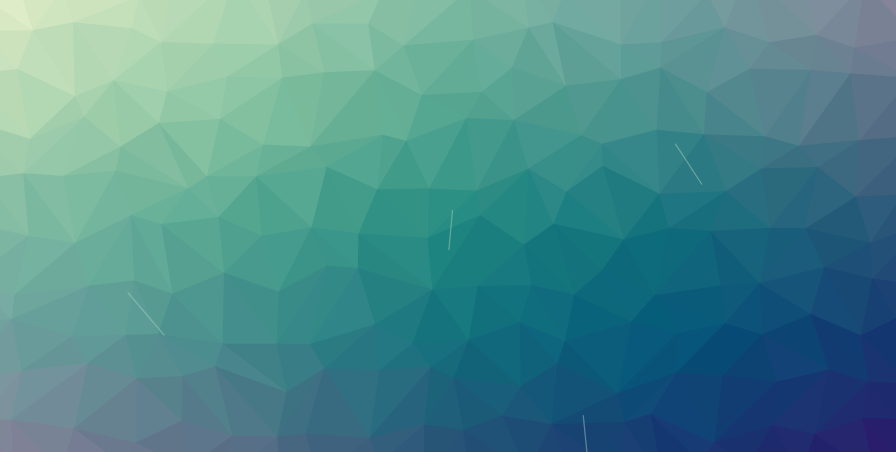
Write a Shadertoy shader that draws this background.

```glsl
const float CELL = 0.109;        // mesh spacing, in canvas heights
const float JITTER = 0.64;       // vertex scatter, in cells
const float TONE_SPREAD = 0.02;  // brightness variation between facets
const float SEAM_WIDTH = 0.0012; // in canvas heights
const float SEAM_OPACITY = 0.42;
const vec3 SEAM_COLOR = vec3(0.72, 0.85, 0.76);

// Ramp from pale green to navy, used along both axes
const vec3 RAMP[5] = vec3[5](
    vec3(0.87, 0.925, 0.775),
    vec3(0.535, 0.765, 0.63),
    vec3(0.13, 0.54, 0.505),
    vec3(0.01, 0.34, 0.475),
    vec3(0.165, 0.11, 0.425));

// Pale hairline gaps: start and end as fractions of the canvas
const vec4 SEAMS[4] = vec4[4](
    vec4(0.505, 0.534, 0.501, 0.448),
    vec4(0.754, 0.681, 0.783, 0.593),
    vec4(0.143, 0.352, 0.183, 0.259),
    vec4(0.651, 0.080, 0.655, 0.000));

vec2 hash22(vec2 p) {
    vec3 q = fract(vec3(p.xyx) * vec3(0.1031, 0.1030, 0.0973));
    q += dot(q, q.yzx + 33.33);
    return fract((q.xx + q.yz) * q.zy);
}

vec3 ramp(float t) {
    float s = clamp(t, 0.0, 1.0) * 4.0;
    int i = min(int(s), 3);
    return mix(RAMP[i], RAMP[i + 1], s - float(i));
}

vec2 meshVertex(vec2 id) {
    return id + 0.5 + JITTER * (hash22(id + 41.0) - 0.5);
}

float cross2(vec2 a, vec2 b) { return a.x * b.y - a.y * b.x; }

float signedArea(vec2 a, vec2 b, vec2 c) { return cross2(b - a, c - a); }

// Positive to the right of the directed edge a-b
float edgeDistance(vec2 p, vec2 a, vec2 b) {
    return cross2(p - a, normalize(b - a));
}

float segmentDistance(vec2 p, vec2 a, vec2 b) {
    vec2 ab = b - a;
    return length(p - a - ab * clamp(dot(p - a, ab) / dot(ab, ab), 0.0, 1.0));
}

// Facet colour weighted by its smooth coverage of the pixel
vec4 facet(vec2 p, vec2 a, vec2 b, vec2 c, float pixel, float aspect) {
    float d = max(edgeDistance(p, a, b),
                  max(edgeDistance(p, b, c), edgeDistance(p, c, a)));
    float coverage = clamp(0.5 - d / pixel, 0.0, 1.0);
    vec2 center = (a + b + c) / 3.0;
    vec2 uv = center * CELL / vec2(aspect, 1.0);
    vec3 color = 0.5 * (ramp(uv.x) + ramp(1.0 - uv.y));
    color += TONE_SPREAD * (hash22(floor(center * 64.0) + 97.0).x - 0.5);
    return vec4(color, 1.0) * coverage;
}

void mainImage(out vec4 fragColor, in vec2 fragCoord) {
    float aspect = iResolution.x / iResolution.y;
    vec2 p = fragCoord / iResolution.y;
    float pixel = 1.0 / iResolution.y;
    vec2 meshPoint = p / CELL;
    vec2 home = floor(meshPoint - 0.5);

    // Split each nearby quad along its better balanced diagonal
    vec4 sum = vec4(0.0);
    for (int j = -1; j <= 1; j++) {
        for (int i = -1; i <= 1; i++) {
            vec2 id = home + vec2(i, j);
            vec2 a = meshVertex(id);
            vec2 b = meshVertex(id + vec2(1.0, 0.0));
            vec2 c = meshVertex(id + vec2(1.0, 1.0));
            vec2 d = meshVertex(id + vec2(0.0, 1.0));
            float splitAC = min(signedArea(a, b, c), signedArea(a, c, d));
            float splitBD = min(signedArea(a, b, d), signedArea(b, c, d));
            bool useAC = splitAC > splitBD;
            sum += facet(meshPoint, a, b, useAC ? c : d, pixel / CELL, aspect);
            sum += facet(meshPoint, useAC ? a : b, c, d, pixel / CELL, aspect);
        }
    }
    vec3 color = sum.rgb / max(sum.a, 0.001);

    // Hairline seams
    vec2 scale = vec2(aspect, 1.0);
    for (int i = 0; i < 4; i++) {
        float d = segmentDistance(p, SEAMS[i].xy * scale, SEAMS[i].zw * scale);
        float line = 1.0 - smoothstep(0.0, 0.5 * SEAM_WIDTH + pixel, d);
        color = mix(color, SEAM_COLOR, SEAM_OPACITY * line);
    }
    fragColor = vec4(color, 1.0);
}
```
